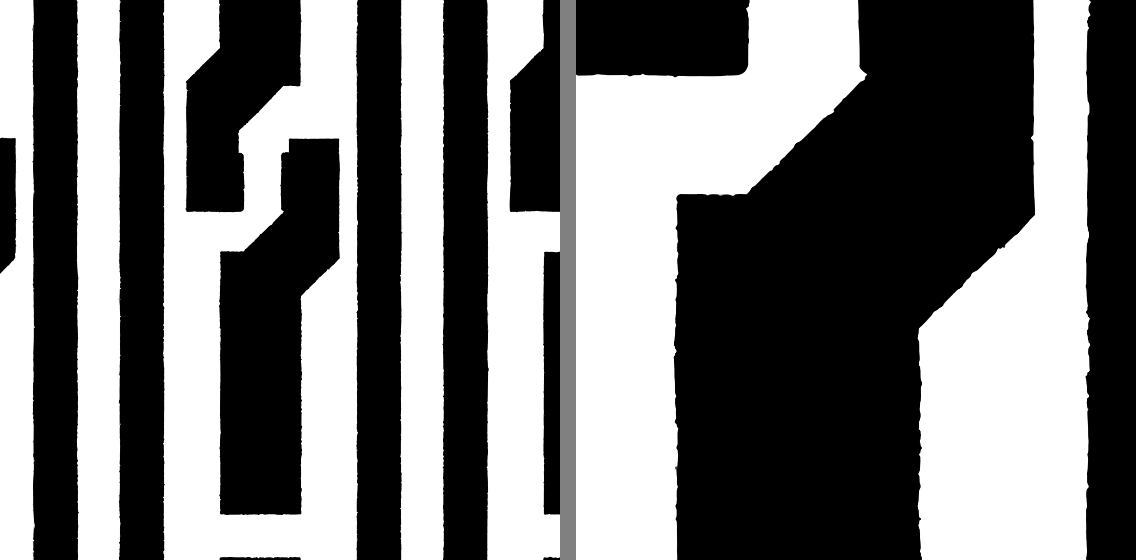
Left: the whole. Right: its middle third, enlarged.
Give the GLSL for this pattern, as a WebGL 1 fragment shader.

```glsl
precision highp float;

uniform vec2 u_resolution;

const vec2 PERIOD = vec2(0.578, 1.289);
const vec2 CELL_START = vec2(0.04, -0.32);
const vec2 FLIP_SUM = vec2(0.930, 0.625);
const vec3 INK = vec3(0.0);
const vec3 PAPER = vec3(1.0);

float hash(vec2 p) {
  vec3 q = fract(p.xyx * 0.1031);
  q += dot(q, q.yzx + 33.33);
  return fract((q.x + q.y) * q.z);
}

// Smooth value noise from -1 to 1
float noise(vec2 p) {
  vec2 i = floor(p);
  vec2 f = fract(p);
  f = f * f * (3.0 - 2.0 * f);
  float low = mix(hash(i), hash(i + vec2(1.0, 0.0)), f.x);
  float high = mix(hash(i + vec2(0.0, 1.0)), hash(i + vec2(1.0, 1.0)), f.x);
  return 2.0 * mix(low, high, f.y) - 1.0;
}

// Rounded box between two opposite corners
float box(vec2 p, vec2 lo, vec2 hi, float radius) {
  vec2 q = abs(p - 0.5 * (lo + hi)) - 0.5 * (hi - lo) + radius;
  return length(max(q, 0.0)) + min(max(q.x, q.y), 0.0) - radius;
}

// Signed distance past the diagonal x + y = offset
float diagonal(vec2 p, float offset) {
  return (p.x + p.y - offset) * 0.7071;
}

float stripe(float x, float center, float halfWidth) {
  return abs(x - center) - halfWidth;
}

// Wide trunk that steps left along a diagonal into a narrower head.
// head: left and right edge; bulge: top, bottom and right edge;
// bend: outer and inner diagonal
float hook(vec2 p, vec2 head, vec3 bulge, float shoulder, vec2 bend) {
  const vec2 trunk = vec2(0.392, 0.537);
  float trunkBox = box(p, vec2(trunk.x, -0.294), vec2(trunk.y, shoulder), 0.003);
  float headBox = box(p, vec2(head.x, 0.0), vec2(head.y, 0.378), 0.002);
  float bulgeBox = box(p, vec2(head.x, bulge.x), vec2(bulge.z, bulge.y), 0.007);
  float knee = box(p, vec2(head.x, 0.0), vec2(trunk.y, 0.32), 0.0);
  knee = max(knee, diagonal(p, bend.y));
  float foot = min(knee, min(headBox, bulgeBox));
  return min(trunkBox, max(foot, -diagonal(p, bend.x)));
}

float pattern(vec2 p) {
  vec2 cell = mod(p - CELL_START, PERIOD) + CELL_START;

  // Paired vertical stripes
  float d = min(stripe(cell.x, 0.099, 0.0394), stripe(cell.x, 0.2533, 0.0394));

  // Interlocking hooks, the second turned half way round
  d = min(d, hook(cell, vec2(0.333, 0.427), vec3(0.272, 0.378, 0.436),
                  0.154, vec2(0.478, 0.660)));
  return min(d, hook(FLIP_SUM - cell, vec2(0.324, 0.414), vec3(0.247, 0.353, 0.428),
                     0.176, vec2(0.488, 0.671)));
}

// Slow wander of the edges plus fine nicks
float edgeWear(vec2 p) {
  float wander = 0.0010 * noise(p * vec2(22.0, 30.0) + 7.0);
  float nicks = noise(p * 260.0 + 31.0);
  return wander + 0.0016 * nicks * nicks * nicks;
}

void main() {
  float pixel = 1.0 / u_resolution.y;
  vec2 p = gl_FragCoord.xy * pixel;
  p.y = 1.0 - p.y;

  float d = pattern(p) + edgeWear(p);
  float paper = smoothstep(-0.6 * pixel, 0.6 * pixel, d);
  gl_FragColor = vec4(mix(INK, PAPER, paper), 1.0);
}
```
